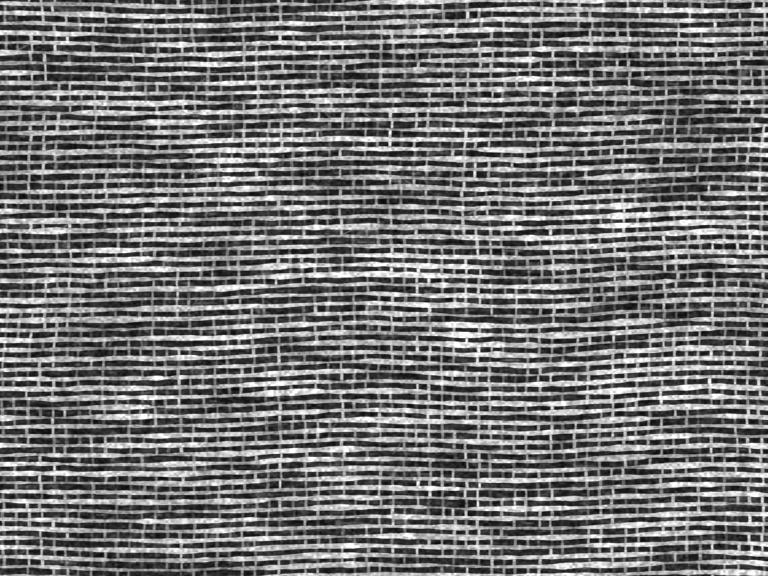
This texture is drawn by a Shadertoy shader. Its source:

```glsl
// Coarse plain-weave cloth: uneven pale weft threads run across dark ones,
// and short pale warp stitches bridge the dark bands. Value noise bends the
// threads, swells them into slubs and adds grain; a loop scatters loose fibres.

const vec2 THREADS = vec2(62.0, 59.0);    // repeats across and down
const vec3 DARK = vec3(0.06, 0.06, 0.062);
const vec3 CHARCOAL = vec3(0.26);
const vec3 GREY = vec3(0.54);
const vec3 WHITE = vec3(0.95);
const float WEFT_HALF = 0.22;             // half widths, in weave cells
const float WARP_HALF = 0.11;
const float SOFTNESS = 0.09;              // edge blur, in weave cells
const float SLUB = 0.20;                  // swelling along a thread
const float ROW_TILT = 0.5;               // rise of the rows across the canvas
const float GRAIN = 0.30;                 // contrast of the finest fibres
const int FIBRES = 36;

float hash(vec2 p) {
    vec3 q = fract(p.xyx * vec3(0.1031, 0.1030, 0.0973));
    q += dot(q, q.yzx + 33.33);
    return fract((q.x + q.y) * q.z);
}

float noise(vec2 p) {
    vec2 i = floor(p), f = fract(p);
    f = f * f * (3.0 - 2.0 * f);
    return mix(mix(hash(i), hash(i + vec2(1, 0)), f.x),
               mix(hash(i + vec2(0, 1)), hash(i + vec2(1, 1)), f.x), f.y);
}

// Soft stripe of the given half width around zero
float band(float d, float halfWidth, float blur) {
    return 1.0 - smoothstep(halfWidth - blur, halfWidth + blur, abs(d));
}

float segment(vec2 p, vec2 a, vec2 b) {
    vec2 pa = p - a, ba = b - a;
    return length(pa - ba * clamp(dot(pa, ba) / dot(ba, ba), 0.0, 1.0));
}

// Coverage of loose fibres, in weave cells
float looseFibres(vec2 p, float pixel) {
    float cover = 0.0;
    for (int i = 0; i < FIBRES; i++) {
        float id = float(i);
        vec2 start = THREADS * vec2(hash(vec2(id, 3.7)), hash(vec2(id, 8.1)));
        float angle = 6.2832 * hash(vec2(id, 15.3));
        vec2 reach = vec2(cos(angle), sin(angle)) * mix(0.6, 2.2, hash(vec2(id, 21.9)));
        float d = segment(p + 0.3 * sin(p.yx * 1.7), start, start + reach);
        cover = max(cover, band(d, 0.10, max(0.10, pixel)));
    }
    return cover;
}

void mainImage(out vec4 fragColor, in vec2 fragCoord) {
    vec2 uv = fragCoord / iResolution.xy;
    vec2 pixel = THREADS / iResolution.xy;
    vec2 blur = max(vec2(SOFTNESS), 0.6 * pixel);
    vec2 cloth = uv * THREADS;

    // Bend the thread grid
    vec2 p = cloth;
    p.y += 0.9 * (noise(cloth * vec2(0.07, 0.05)) - 0.5) - ROW_TILT * uv.x;
    p.y += 0.16 * (noise(cloth * vec2(0.4, 0.9) + 40.0) - 0.5);
    p.x += 0.7 * (noise(cloth * vec2(0.06, 0.10) + 17.0) - 0.5);
    vec2 cell = floor(p);
    vec2 local = fract(p) - 0.5;

    // Weft: long slubs and small lumps
    float slub = noise(vec2(p.x * 0.22, cell.y * 7.31));
    float lump = noise(vec2(p.x * 1.1, cell.y * 5.17 + 90.0));
    float weftHalf = WEFT_HALF + SLUB * (slub - 0.5) + 0.12 * (lump - 0.5);
    float weft = band(local.y, weftHalf, blur.y);

    // Warp: short stitches, each with its own offset, width and strength
    vec2 stitchCell = vec2(cell.x, floor(p.y + 0.5));
    float strength = smoothstep(0.10, 0.90, hash(stitchCell + 11.0));
    strength *= 0.45 + 0.55 * hash(vec2(cell.x, 63.0));
    float offset = 0.22 * (hash(stitchCell + 47.0) - 0.5);
    float warpHalf = WARP_HALF * mix(0.8, 1.3, hash(stitchCell + 29.0));
    float warp = band(local.x - offset, warpHalf, blur.x);

    // Thread colours with grain and broad mottling
    float grain = noise(cloth * vec2(2.6, 3.6));
    float fuzz = noise(cloth * vec2(1.1, 2.4) + 130.0);
    float mottle = noise(cloth * vec2(0.16, 0.25) + 55.0);
    vec3 color = mix(DARK, CHARCOAL, 0.55 * grain + 0.45 * fuzz);
    float shine = 0.40 * lump + 0.55 * grain + 0.15 * mottle;
    vec3 pale = mix(GREY, WHITE, clamp(shine + 0.1, 0.0, 1.0));
    float cover = weft * (0.70 + 0.30 * smoothstep(0.10, 0.60, slub));
    color = mix(color, pale, cover);
    color = mix(color, mix(GREY, WHITE, 0.8), warp * strength * (1.0 - weft));
    color = mix(color, WHITE, 0.35 * warp * strength * weft);

    // Worn dark patches, pale lint, loose fibres and fine grain
    color *= 0.88 + 0.20 * mottle;
    color = mix(color, GREY, 0.30 * smoothstep(0.80, 0.96, fuzz));
    color = mix(color, GREY, 0.45 * looseFibres(cloth, pixel.y));
    float fineGrain = noise(cloth * vec2(4.6, 4.3) + 9.0) - 0.5;
    color += GRAIN * fineGrain * (0.25 + color);
    fragColor = vec4(clamp(color, 0.0, 1.0), 1.0);
}
```
